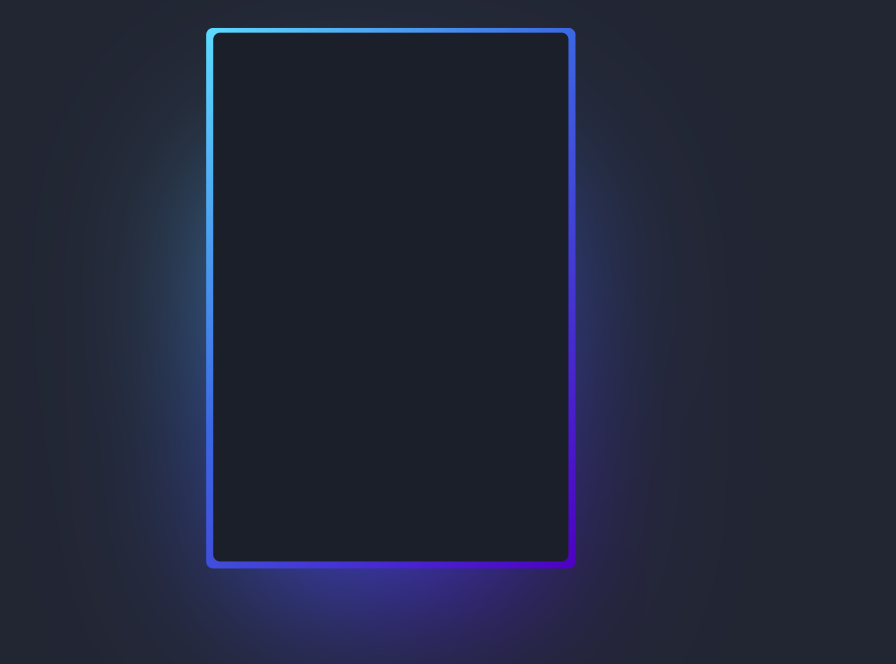
Reproduce this background procedurally as a WebGL 1 fragment shader.

```glsl
precision highp float;
// A dark rounded card with a cyan-to-violet border and a soft glow below it.

uniform vec2 u_resolution;

const vec3 BACKDROP = vec3(0.134, 0.149, 0.200);
const vec3 CARD     = vec3(0.104, 0.121, 0.160);
const vec3 CYAN     = vec3(0.365, 0.863, 1.000);
const vec3 BLUE     = vec3(0.235, 0.404, 0.890);
const vec3 VIOLET   = vec3(0.306, 0.000, 0.761);

// Layout in units of the canvas height
const vec2 FRAME_CENTER = vec2(0.5886, 0.5509);
const vec2 FRAME_HALF   = vec2(0.2781, 0.4070);
const vec2 CARD_CENTER  = vec2(0.5886, 0.5526);
const vec2 CARD_HALF    = vec2(0.2675, 0.3982);
const vec2 GLOW_CENTER  = vec2(0.5886, 0.4193);
const vec2 GLOW_HALF    = vec2(0.2140, 0.3193);
const float GLOW_BLUR   = 0.125;
const float RADIUS      = 0.0105;

float roundedBox(vec2 p, vec2 halfSize, float radius) {
  vec2 q = abs(p) - halfSize + radius;
  return length(max(q, 0.0)) + min(max(q.x, q.y), 0.0) - radius;
}

float coverage(float dist, float pixel) {
  return clamp(0.5 - dist / pixel, 0.0, 1.0);
}

// Three-stop diagonal gradient, corner to corner of a box
vec3 diagonalGradient(vec2 p, vec2 halfSize) {
  vec2 direction = vec2(0.743, -0.669);
  float t = 0.5 + 0.5 * dot(p, direction) / dot(halfSize, abs(direction));
  vec3 color = mix(CYAN, BLUE, clamp(t / 0.43, 0.0, 1.0));
  return mix(color, VIOLET, clamp((t - 0.43) / 0.57, 0.0, 1.0));
}

// Smooth approximation of the normal cumulative distribution
vec2 normalCdf(vec2 x) {
  x = clamp(x, -5.0, 5.0);
  return 1.0 / (1.0 + exp(-x * (1.5976 + 0.0706 * x * x)));
}

vec2 normalDensity(vec2 x) {
  return 0.3989 * exp(-0.5 * x * x);
}

// Gaussian-blurred gradient box: rgb colour, alpha strength
vec4 blurredBox(vec2 p, vec2 halfSize, float blur) {
  vec2 low = (-halfSize - p) / blur;
  vec2 high = (halfSize - p) / blur;
  vec2 mass = normalCdf(high) - normalCdf(low);
  // The mean sample position inside the box sets the blurred colour
  vec2 shift = (normalDensity(low) - normalDensity(high)) / max(mass, 0.0001);
  vec2 mean = clamp(p + blur * shift, -halfSize, halfSize);
  return vec4(diagonalGradient(mean, halfSize), mass.x * mass.y);
}

void main() {
  vec2 p = gl_FragCoord.xy / u_resolution.y;
  float pixel = 1.0 / u_resolution.y;

  // Glow over the backdrop
  vec4 glow = blurredBox(p - GLOW_CENTER, GLOW_HALF, GLOW_BLUR);
  vec3 color = mix(BACKDROP, glow.rgb, glow.a);

  // Gradient frame
  vec2 q = p - FRAME_CENTER;
  float frame = roundedBox(q, FRAME_HALF, RADIUS);
  color = mix(color, diagonalGradient(q, FRAME_HALF), coverage(frame, pixel));

  // Card face
  float card = roundedBox(p - CARD_CENTER, CARD_HALF, RADIUS);
  color = mix(color, CARD, coverage(card, pixel));

  gl_FragColor = vec4(color, 1.0);
}
```
